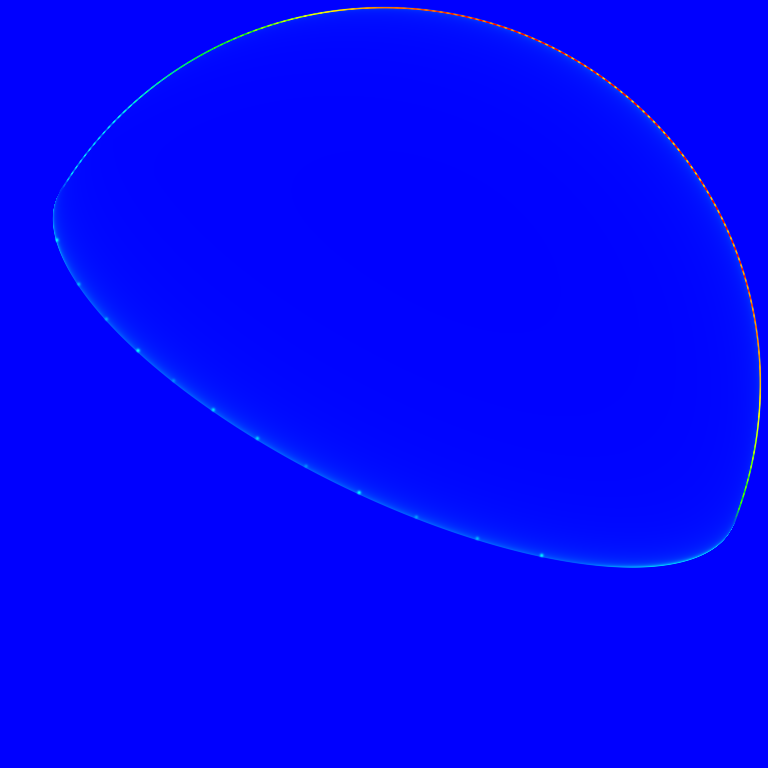
This background is drawn by a Shadertoy shader. Its source:

```glsl
// A tilted glass dome on pure blue, with a heat-coloured rim and a glowing cut edge.

const float RADIUS = 0.491;

// Heat ramp: blue, cyan, green, yellow, red.
vec3 heat(float v) {
    v = clamp(v, 0.0, 1.0);
    return clamp(vec3(4.0 * v - 2.0, min(4.0 * v, 4.0 - 4.0 * v), 2.0 - 4.0 * v), 0.0, 1.0);
}

// Front of the cut circle, seen as an ellipse: depth below the centre.
float cutDepth(float along) {
    float k = along / 0.4896;
    return -0.0333 + 0.1758 * sqrt(max(1.0 - k * k, 0.0));
}

void mainImage(out vec4 fragColor, in vec2 fragCoord) {
    float size = min(iResolution.x, iResolution.y);
    float pixel = 1.0 / size;
    vec2 p = (fragCoord - 0.5 * iResolution.xy) / size;

    // Axes of the cut: along its long side, and down across it.
    float along = dot(p, vec2(0.8965, -0.443));
    float across = dot(p, vec2(-0.443, -0.8965));

    // Sphere surface and height above the cutting plane.
    float r = length(p);
    float z = sqrt(max(RADIUS * RADIUS - r * r, 0.0));
    float height = -0.0357 - across * 0.933 + z * 0.361;
    float inside = smoothstep(-pixel, 0.5 * pixel, height)
                 * (1.0 - smoothstep(RADIUS - 0.5 * pixel, RADIUS + pixel, r));
    float h = max(height, 0.0);

    // Haze thickens toward the lit side of the rim.
    float lit = max(dot(p, vec2(0.67, 0.743)) / RADIUS, 0.0);
    float haze = 0.0065 * lit * (1.0 / max(z / RADIUS, 0.06) - 1.0);

    // Glow along the cut, brightest at its two corners.
    haze += 0.0006 / (h + 0.006) - 0.001;
    float corner = max(smoothstep(0.32, 0.43, along), 0.6 * smoothstep(0.42, 0.47, -along));
    haze += 0.13 * corner * exp(-h / 0.002) * smoothstep(-0.06, 0.0, across);
    vec3 color = heat(haze * inside);

    // Small cyan sparks strung along the cut.
    float spark = 0.0;
    for (int i = 0; i < 12; i++) {
        float n = float(i);
        float at = -0.465 + 0.068 * n - 0.06 * sin(n * 0.2856);
        vec2 d = vec2(along - at, across - cutDepth(at) + 0.001);
        float strength = 0.65 + 0.35 * sin(n * 2.4 + 1.0);
        spark = max(spark, strength * exp(-dot(d, d) / 0.000006));
    }
    color = mix(color, heat(0.25), spark * smoothstep(-0.003, 0.0, height));

    // Thin rim, beaded on the diagonals.
    float angle = atan(p.y, p.x);
    float beads = (0.5 + 0.5 * sin(320.0 * angle)) * abs(sin(2.0 * angle));
    float rimHeat = (0.22 + 0.9 * lit) * (1.0 - 0.3 * beads);
    float rim = 1.0 - smoothstep(0.0004, 0.0006 + 0.8 * pixel, abs(r - RADIUS + 0.001));
    rim *= smoothstep(0.0, 0.03, -across - 0.035) * (1.0 - 0.4 * beads * (1.0 - lit));
    color = mix(color, heat(rimHeat), rim);

    fragColor = vec4(color, 1.0);
}
```
